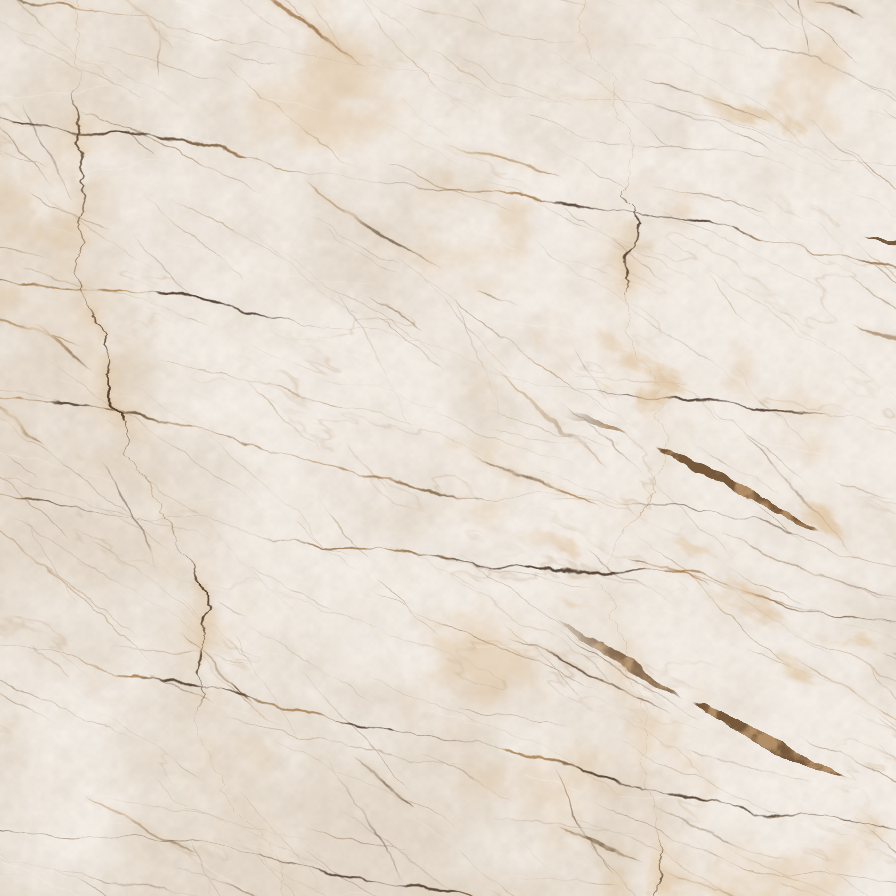
Reproduce this texture procedurally as a WebGL 2 fragment shader.

```glsl
#version 300 es
precision highp float;
// Polished cream marble with fine slanted veins, jagged cracks and rusty inclusions.

uniform vec2 u_resolution;
out vec4 outColor;

const vec3 PALE = vec3(0.946, 0.920, 0.890);
const vec3 CREAM = vec3(0.888, 0.843, 0.785);
const vec3 STAIN = vec3(0.865, 0.745, 0.590);
const vec3 OCHRE = vec3(0.670, 0.520, 0.350);
const vec3 UMBER = vec3(0.290, 0.215, 0.155);
const vec3 RUST = vec3(0.410, 0.285, 0.160);
const vec3 CHALK = vec3(0.965, 0.945, 0.920);

const float SLANT = -0.42;        // main vein direction, radians
const float WARP = 0.045;         // how far veins wander
const float ROUGHNESS = 0.010;    // small kinks along veins
const float SOFTNESS = 0.0010;    // smallest edge blur
const int LONG_VEINS = 8;
const int CRACKS = 2;

float hash(vec2 p) {
    return fract(sin(dot(p, vec2(127.1, 311.7))) * 43758.5453);
}

float noise(vec2 p) {
    vec2 i = floor(p), f = fract(p);
    f = f * f * (3.0 - 2.0 * f);
    return mix(mix(hash(i), hash(i + vec2(1, 0)), f.x),
               mix(hash(i + vec2(0, 1)), hash(i + vec2(1, 1)), f.x), f.y);
}

float fbm(vec2 p) {
    float sum = 0.0, amp = 0.5;
    for (int i = 0; i < 5; i++) {
        sum += amp * noise(p);
        p = p * 2.03 + 17.3;
        amp *= 0.5;
    }
    return sum;
}

mat2 rotation(float a) {
    return mat2(cos(a), -sin(a), sin(a), cos(a));
}

float line(float dist, float halfWidth, float soft) {
    return 1.0 - smoothstep(halfWidth - soft, halfWidth + soft, abs(dist));
}

// Tapered strokes, at most one per cell, scattered along a direction
float strokes(vec2 p, float angle, vec2 cell, float width, float density, float soft, float seed) {
    vec2 q = rotation(angle) * p;
    vec2 home = floor(q / cell);
    float cover = 0.0;
    for (int y = -1; y <= 1; y++) {
        for (int x = -1; x <= 1; x++) {
            vec2 id = home + vec2(x, y);
            vec2 key = id + seed;
            if (hash(key) > density) continue;
            vec2 jitter = vec2(hash(key + 3.7), hash(key + 8.1)) - 0.5;
            vec2 d = q - (id + 0.5 + 0.8 * jitter) * cell;
            d = rotation(0.6 * (hash(key + 5.3) - 0.5)) * d;
            float t = d.x / (cell.x * mix(0.15, 0.75, hash(key + 1.9)));
            float taper = max(1.0 - t * t, 0.0);
            float w = width * taper * mix(0.4, 1.0, hash(key + 6.6));
            float strength = mix(0.3, 1.0, hash(key + 2.4)) * smoothstep(0.0, 0.5, taper);
            cover = max(cover, strength * line(d.y, w, soft));
        }
    }
    return cover;
}

void main() {
    vec2 uv = gl_FragCoord.xy / u_resolution.y;
    float soft = max(SOFTNESS, 0.55 / u_resolution.y);
    vec2 p = uv + WARP * (vec2(fbm(uv * 5.0), fbm(uv * 5.0 + 41.0)) - 0.5);
    p += ROUGHNESS * (vec2(fbm(uv * 45.0), fbm(uv * 45.0 + 31.0)) - 0.5);
    float tone = smoothstep(0.3, 0.7, noise(p * 9.0 + 9.0));
    vec3 veinColor = mix(OCHRE, UMBER, tone);
    float breaks = smoothstep(0.3, 0.62, fbm(p * 30.0 + 3.0));
    float wear = mix(0.3, 1.0, breaks);

    // Cloudy, grainy ground, paler towards the right
    float cloud = fbm(uv * 3.0 + 5.0) + 0.25 * (uv.x - 0.5) + 0.55 * (fbm(p * 19.0) - 0.5);
    vec3 color = mix(CREAM, PALE, smoothstep(0.2, 0.72, cloud));
    color += 0.05 * (fbm(uv * 110.0) - 0.5);

    // Ragged warm stains
    float ragged = fbm(p * 28.0 + 7.0);
    float patches = smoothstep(0.56, 0.8, fbm(p * 5.5 + 23.0) + 0.3 * (ragged - 0.5));
    color = mix(color, STAIN, 0.45 * patches);

    // Faint wandering seams
    vec2 grain = rotation(SLANT) * p * vec2(4.0, 13.0);
    float seam = line(fbm(grain + 50.0) - 0.5, 0.003, 0.012);
    seam *= smoothstep(0.45, 0.65, noise(p * 7.0 + 60.0));
    color = mix(color, OCHRE, 0.28 * seam * wear);

    // Hairlines, chalky scratches and short strokes
    float hair = strokes(p, SLANT, vec2(0.24, 0.05), 0.0006, 0.75, soft, 11.0);
    hair = max(hair, strokes(p, SLANT - 0.15, vec2(0.13, 0.05), 0.0007, 0.55, soft, 71.0));
    float scratch = strokes(p, SLANT + 0.2, vec2(0.17, 0.07), 0.0008, 0.6, soft, 29.0);
    float crossing = strokes(p, -1.2, vec2(0.14, 0.13), 0.0010, 0.25, soft, 37.0);
    float bold = strokes(p, SLANT - 0.15, vec2(0.16, 0.12), 0.0020, 0.4, soft, 53.0);
    color = mix(color, CHALK, 0.5 * scratch);
    color = mix(color, mix(OCHRE, veinColor, 0.5), 0.65 * hair * wear);
    color = mix(color, veinColor, 0.65 * crossing * wear);
    color = mix(color, STAIN, 0.3 * strokes(p, SLANT - 0.15, vec2(0.16, 0.12), 0.005, 0.4, 0.007, 53.0));
    color = mix(color, veinColor, 0.9 * bold * wear);

    // Long thin veins that fade in and out across the slab
    for (int i = 0; i < LONG_VEINS; i++) {
        float k = float(i);
        float h = hash(vec2(k, 4.0));
        float height = (k + 0.3 + 0.6 * h) * 0.16 - mix(0.12, 0.3, hash(vec2(k, 9.0))) * p.x;
        float bend = 0.06 * (fbm(vec2(p.x * 4.0, k * 7.0)) - 0.5);
        float presence = smoothstep(0.25, 0.7, noise(vec2(p.x * 5.0 + 13.0, k * 5.0)));
        float vein = line(p.y - height - bend, 0.0013 * presence * wear, soft);
        color = mix(color, veinColor, vein * mix(0.25, 0.9, presence * wear));
    }

    // Jagged upright cracks with a warm halo
    for (int i = 0; i < CRACKS; i++) {
        float k = float(i);
        float center = 0.06 + 0.62 * k + mix(0.22, 0.05, k) * (1.0 - p.y);
        center += 0.08 * (noise(vec2(p.y * 6.0, k + 20.0)) - 0.5);
        center += 0.036 * (fbm(vec2(p.y * 40.0, k + 30.0)) - 0.5);
        float d = p.x - center;
        float presence = smoothstep(0.45, 0.85, noise(vec2(p.y * 7.0, k * 3.0 + 2.0)));
        float halo = exp(-abs(d) / 0.02) * smoothstep(0.25, 0.6, ragged);
        color = mix(color, STAIN, 0.6 * halo * mix(0.2, 1.0, presence));
        float crack = line(d, 0.0017 * presence * wear, soft);
        color = mix(color, mix(OCHRE, UMBER, presence), crack * mix(0.45, 0.9, presence * wear));
    }

    // Rusty inclusions, mostly on the right, with mottled filling
    float side = smoothstep(0.55, 0.7, uv.x + 0.3 * (noise(uv * 5.0) - 0.5));
    float blot = fbm(grain * 1.3 + 90.0) + 0.35 * (ragged - 0.5);
    color = mix(color, STAIN, 0.6 * side * smoothstep(0.6, 0.76, blot));
    float wedge = strokes(p, SLANT, vec2(0.2, 0.16), 0.008, 0.15, soft, 83.0);
    vec3 filling = mix(RUST, OCHRE, smoothstep(0.4, 0.7, fbm(p * 60.0)));
    color = mix(color, filling, 0.9 * side * smoothstep(0.1, 0.5, wedge));

    outColor = vec4(color, 1.0);
}
```
